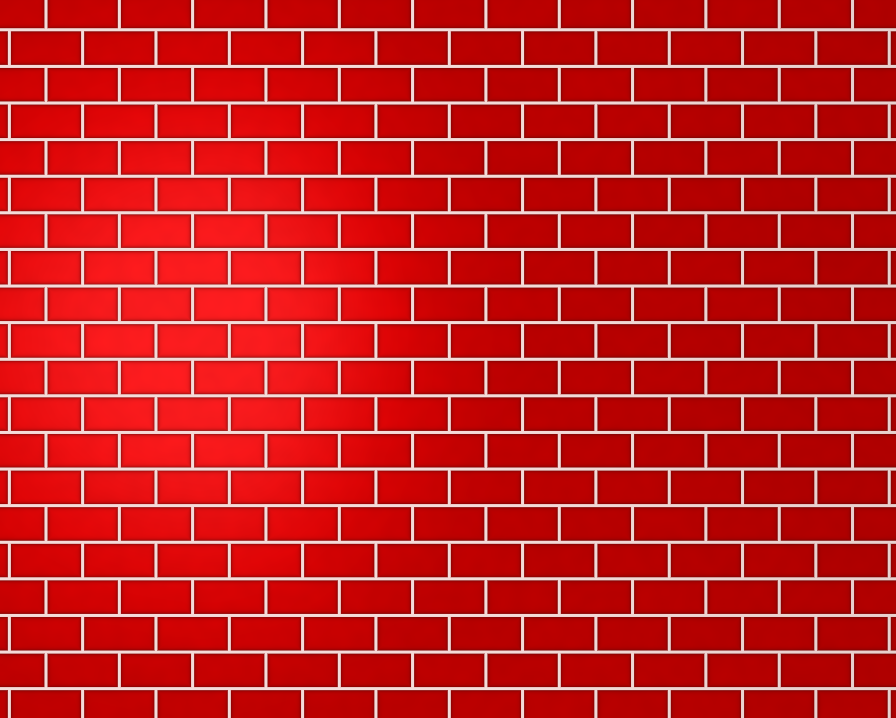
Give the GLSL for this pattern, as a Shadertoy shader.

```glsl
// Glossy red brick wall in running bond with thin pale mortar joints.
// Cells come from floor/fract with alternate rows shifted by half a brick;
// distance to the joint shades the edges, and an off-centre glow lights the wall.

// Layout, in units of canvas height
const vec2  BRICK_PITCH   = vec2(0.10212, 0.05098);
const vec2  FIRST_JOINT   = vec2(0.0130, 0.0415);  // from the left and the top
const float MORTAR_WIDTH  = 0.0043;
const float JOINT_SOFT    = 0.0008;
const float SHADOW_REACH  = 0.0021;
const float SHADOW_DEPTH  = 0.62;

// Light
const vec2  GLOW_CENTRE   = vec2(0.29, 0.535);
const float GLOW_LEFT     = 0.42;
const float GLOW_RIGHT    = 0.29;
const float GLOW_HEIGHT   = 0.39;

// Colours
const vec3  BRICK_DARK    = vec3(0.725, 0.000, 0.000);
const vec3  BRICK_MID     = vec3(0.860, 0.010, 0.015);
const vec3  BRICK_BRIGHT  = vec3(0.985, 0.110, 0.120);
const vec3  EDGE_SHADE    = vec3(0.330, 0.020, 0.020);
const vec3  MORTAR_COLOUR = vec3(0.960, 0.860, 0.850);

// Surface variation
const float BRICK_VARIATION = 0.012;
const float GRAIN_SCALE     = 45.0;
const float GRAIN_AMOUNT    = 0.025;

float hash(vec2 p) {
    vec3 q = fract(p.xyx * 0.1031);
    q += dot(q, q.yzx + 33.33);
    return fract((q.x + q.y) * q.z);
}

vec2 gradientAt(vec2 cell) {
    float angle = 6.28319 * hash(cell);
    return vec2(cos(angle), sin(angle));
}

float gradientNoise(vec2 p) {
    vec2 i = floor(p), f = fract(p);
    vec2 u = f * f * f * (f * (f * 6.0 - 15.0) + 10.0);
    vec2 e = vec2(0.0, 1.0);
    float low  = mix(dot(gradientAt(i), f),
                     dot(gradientAt(i + e.yx), f - e.yx), u.x);
    float high = mix(dot(gradientAt(i + e.xy), f - e.xy),
                     dot(gradientAt(i + e.yy), f - e.yy), u.x);
    return mix(low, high, u.y);
}

// Lopsided glow: wide to the left, falling faster to the right
float glow(vec2 uv) {
    vec2 d = uv - GLOW_CENTRE;
    d /= vec2(d.x < 0.0 ? GLOW_LEFT : GLOW_RIGHT, GLOW_HEIGHT);
    return exp(-dot(d, d));
}

vec3 brickColour(float light) {
    vec3 lower = mix(BRICK_DARK, BRICK_MID, smoothstep(0.0, 0.55, light));
    return mix(lower, BRICK_BRIGHT, smoothstep(0.35, 1.0, light));
}

void mainImage(out vec4 fragColor, in vec2 fragCoord) {
    float pixel = 1.0 / iResolution.y;
    vec2 uv = fragCoord * pixel;

    // Running bond cells, rows counted from the top
    vec2 grid = (vec2(uv.x, 1.0 - uv.y) - FIRST_JOINT) / BRICK_PITCH;
    grid.x += 0.5 * mod(floor(grid.y), 2.0);
    vec2 brick = floor(grid);
    vec2 toEdge = (0.5 - abs(fract(grid) - 0.5)) * BRICK_PITCH;
    float jointDist = min(toEdge.x, toEdge.y) - 0.5 * MORTAR_WIDTH;

    // Lit face with faint tone changes and grain
    vec3 colour = brickColour(glow(uv));
    colour *= 1.0 + BRICK_VARIATION * (2.0 * hash(brick + 17.0) - 1.0);
    colour *= 1.0 + GRAIN_AMOUNT * gradientNoise(uv * GRAIN_SCALE);
    colour *= 1.0 - 0.05 * smoothstep(0.75, 1.25, uv.x);

    // Dark rim inside each brick
    float rim = SHADOW_DEPTH * exp(-max(jointDist, 0.0) / SHADOW_REACH);
    colour = mix(colour, EDGE_SHADE, rim);

    // Mortar, slightly dimmer away from the light
    float soft = max(0.6 * pixel, JOINT_SOFT);
    float mortar = 1.0 - smoothstep(-soft, soft, jointDist);
    vec3 mortarLit = MORTAR_COLOUR * (1.0 - 0.05 * smoothstep(0.6, 1.25, uv.x));
    fragColor = vec4(mix(colour, mortarLit, mortar), 1.0);
}
```
